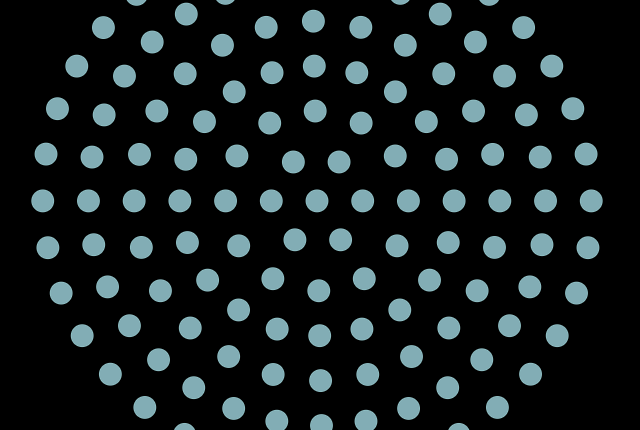
This pattern is drawn by a WebGL 2 fragment shader. Its source:

```glsl
#version 300 es
precision highp float;
// Concentric rings of pale teal discs around a central disc on black.
// Each ring is split into equal angles; the nearest disc is found by rounding
// the angle, and a slight squash and shear tilts the whole lattice.

uniform vec2 u_resolution;
out vec4 fragColor;

const float TAU = 6.2831853;

// Lattice to canvas: flatten vertically, lean to the left going up
vec2 skew(vec2 q) {
    float y = q.y * 0.983;
    return vec2(q.x - 0.02 * y, y);
}

vec2 unskew(vec2 p) {
    return vec2(p.x + 0.02 * p.y, p.y / 0.983);
}

// Distance from p to the closest disc centre
float nearestCentre(vec2 p) {
    float nearest = length(p);
    vec2 q = unskew(p);
    float angle = atan(q.y, q.x);
    for (int i = 1; i <= 6; i++) {
        float ring = float(i);
        float count = i == 1 ? 6.0 : 4.0 * ceil(1.5 * ring);
        float a = round(angle * count / TAU) * TAU / count;
        vec2 centre = skew(0.1063 * ring * vec2(cos(a), sin(a)));
        nearest = min(nearest, distance(p, centre));
    }
    return nearest;
}

void main() {
    vec2 p = (gl_FragCoord.xy - vec2(0.4953, 0.5328) * u_resolution) / u_resolution.y;
    float pixel = 1.0 / u_resolution.y;
    float d = nearestCentre(p);

    // Flat fill with a thin lighter rim
    float rim = smoothstep(0.0236, 0.0256, d);
    vec3 disc = mix(vec3(0.51, 0.68, 0.71), vec3(0.56, 0.75, 0.77), rim);
    float cover = clamp(0.5 - (d - 0.0265) / pixel, 0.0, 1.0);

    fragColor = vec4(disc * cover, 1.0);
}
```
